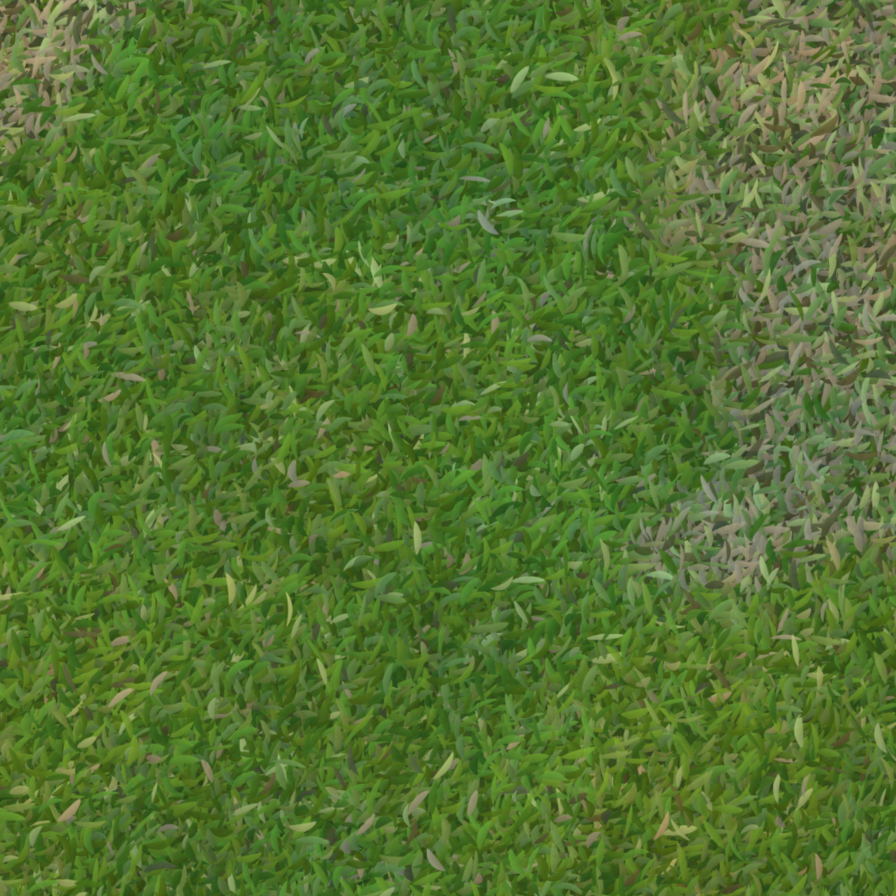
Reproduce this texture procedurally as a WebGL 2 fragment shader.

```glsl
#version 300 es
precision highp float;
// Rough lawn of short overlapping grass blades with dry straw patches.

uniform vec2 u_resolution;
out vec4 fragColor;

const int   LAYERS      = 13;
const float CELL        = 0.024;   // spacing of blades
const float LEAN        = 1.05;    // main blade angle, radians
const float SPREAD      = 2.5;     // range of angles around it
const float SOFTNESS    = 0.0014;  // edge blur
const float OPACITY     = 0.86;
const float HUE_JITTER  = 0.09;
const float TONE_JITTER = 0.30;

const vec3 LEAF  = vec3(0.32, 0.48, 0.15);
const vec3 SHADE = vec3(0.22, 0.36, 0.09);
const vec3 SAGE  = vec3(0.36, 0.47, 0.24);
const vec3 STRAW = vec3(0.54, 0.51, 0.41);
const vec3 PALE  = vec3(0.53, 0.60, 0.38);
const vec3 SOIL  = vec3(0.29, 0.30, 0.19);

// Four random values from a cell, a layer and a seed
vec4 hash4(ivec2 cell, int layer, int seed) {
    uvec4 v = uvec4(ivec4(cell + 1000, layer, seed));
    v = v * 1664525u + 1013904223u;
    v += v.yzxy * v.wxyz;
    v ^= v >> 16u;
    v += v.yzxy * v.wxyz;
    return vec4(v >> 8u) / 16777216.0;
}

// Layered sines, about -1 to 1
float waves(vec2 p) {
    float sum = 0.0, amp = 0.5;
    for (int i = 0; i < 4; i++) {
        sum += amp * sin(p.x + 1.4 * sin(p.y + float(i)));
        p = mat2(1.2, 1.3, -1.3, 1.2) * p + 2.1;
        amp *= 0.62;
    }
    return sum;
}

// Amount of dry grass: right side, upper left corner, few loose spots
float dryness(vec2 p) {
    float rough = waves(p * 13.0);
    float right = smoothstep(0.67, 0.86, p.x + 0.07 * rough)
                * smoothstep(0.27, 0.42, p.y + 0.06 * rough);
    float corner = 1.0 - smoothstep(0.08, 0.19,
        length((p - vec2(0.0, 1.0)) * vec2(0.8, 1.0)) + 0.04 * rough);
    float spots = 0.3 * smoothstep(0.55, 1.0, waves(p * 21.0 + 4.0));
    return clamp(max(max(right, corner), spots), 0.0, 1.0);
}

vec3 bladeColor(float pick, float dry) {
    vec3 green = pick < 0.40 ? LEAF : pick < 0.68 ? SHADE : pick < 0.92 ? SAGE
               : pick < 0.96 ? PALE : pick < 0.98 ? STRAW : SOIL;
    vec3 straw = pick < 0.36 ? STRAW : pick < 0.60 ? SAGE : pick < 0.76 ? PALE
               : pick < 0.92 ? SOIL : SHADE;
    return mix(green, straw, dry);
}

// Broad drift from cool green to yellow green
vec3 patchTint(vec2 p) {
    float drift = 0.6 * waves(p * 7.0 + 1.0) - 0.5 * smoothstep(0.1, 0.5, p.y) + 0.25;
    float light = 1.0 + 0.07 * waves(p * 10.0 + 8.0);
    return light * (1.0 + drift * vec3(0.12, 0.01, -0.10));
}

// Lays one layer of curved blades over the colour
vec3 addBlades(vec3 color, vec2 p, int layer) {
    float depth = float(layer) / float(LAYERS - 1);
    float size = CELL * mix(1.2, 0.85, fract(float(layer) * 0.618));
    vec2 shift = hash4(ivec2(0), layer, 7).xy * 9.0;
    vec2 q = p / size + shift;
    float blur = max(SOFTNESS, 0.7 / u_resolution.y) / size;
    ivec2 home = ivec2(floor(q));

    for (int y = -1; y <= 1; y++)
    for (int x = -1; x <= 1; x++) {
        ivec2 cell = home + ivec2(x, y);
        vec4 form = hash4(cell, layer, 1);
        vec4 look = hash4(cell, layer, 2);
        vec2 center = vec2(cell) + form.xy;
        float angle = LEAN + SPREAD * (form.z - 0.5);
        vec2 dir = vec2(cos(angle), sin(angle));
        vec2 d = q - center;
        float halfLength = mix(0.35, 0.88, form.w);
        float along = dot(d, dir) / halfLength;
        if (abs(along) >= 1.0) continue;

        float bend = (look.x - 0.5) * 0.5 * (along * along - 0.3);
        float across = dot(d, vec2(-dir.y, dir.x)) - bend;
        float width = mix(0.09, 0.20, look.y) * (1.0 - along * along);
        float cover = 1.0 - smoothstep(-blur, blur, abs(across) - width);
        cover *= smoothstep(1.0, 0.75, abs(along));
        if (cover <= 0.0) continue;

        vec2 root = (center - shift) * size;
        float dry = smoothstep(0.3, 0.7, dryness(root) + 0.5 * (form.z - 0.5));
        vec3 blade = bladeColor(look.z, dry) * patchTint(root);
        blade *= mix(0.88, 1.05, depth) + TONE_JITTER * (look.w - 0.5);
        blade *= 1.0 + 0.09 * along + 0.5 * across;
        blade += HUE_JITTER * (look.x - 0.5) * vec3(1.0, 0.1, -0.5);
        color = mix(color, blade, cover * OPACITY);
    }
    return color;
}

void main() {
    vec2 p = gl_FragCoord.xy / u_resolution.y;
    vec3 color = mix(SHADE, SOIL, 0.25 + 0.6 * dryness(p));
    color *= 0.88 + 0.10 * waves(p * 90.0);
    for (int layer = 0; layer < LAYERS; layer++) color = addBlades(color, p, layer);
    fragColor = vec4(clamp(color, 0.0, 1.0), 1.0);
}
```
